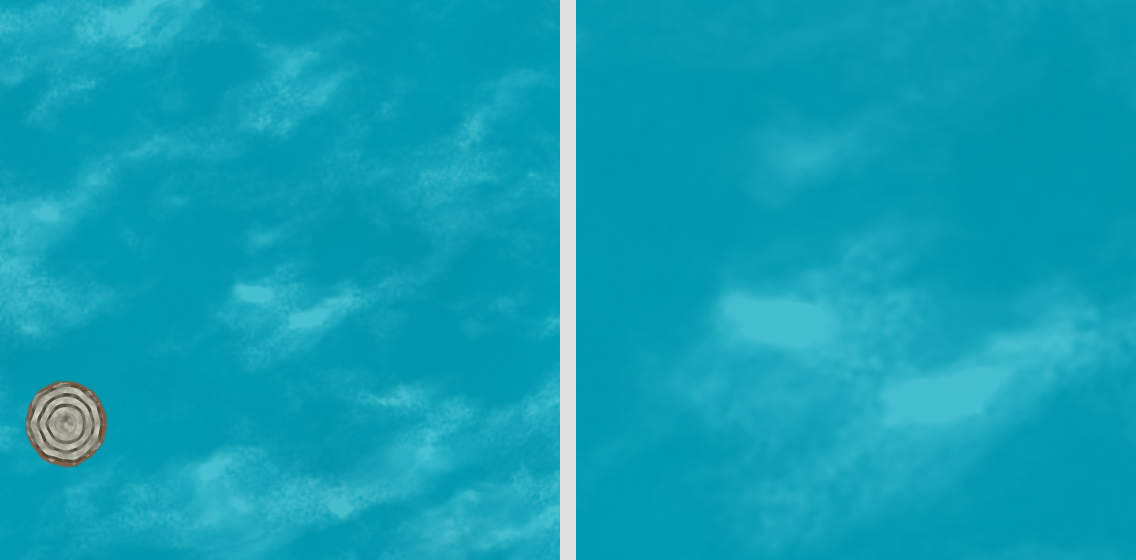
Left: the whole. Right: its middle third, enlarged.
A Shadertoy shader for this texture:

```glsl
// Turquoise water-like cloth with soft slanted wisps and one ringed stone disc
#define DEEP vec3(0.004, 0.596, 0.688)
#define PALE vec3(0.265, 0.745, 0.810)
#define STONE vec3(0.70, 0.70, 0.64)
#define GROOVE vec3(0.29, 0.28, 0.23)
#define RUST vec3(0.44, 0.26, 0.17)
#define WISP_SCALE vec2(5.0, 10.5)
#define WISP_TILT 0.36
#define WISP_RANGE vec2(0.40, 0.92)
#define GRAIN 0.55
#define DISC_CENTER vec2(0.118, 0.243)
#define DISC_RADIUS 0.074
#define RING_COUNT 4.5

float hash(vec2 p) {
    vec3 q = fract(p.xyx * 0.1031);
    q += dot(q, q.yzx + 33.33);
    return fract((q.x + q.y) * q.z);
}

float noise(vec2 p) {
    vec2 cell = floor(p), f = fract(p);
    f = f * f * (3.0 - 2.0 * f);
    float low = mix(hash(cell), hash(cell + vec2(1, 0)), f.x);
    float high = mix(hash(cell + vec2(0, 1)), hash(cell + vec2(1, 1)), f.x);
    return mix(low, high, f.y);
}

mat2 turn(float a) {
    return mat2(cos(a), -sin(a), sin(a), cos(a));
}

float fbm(vec2 p) {
    float sum = 0.0, weight = 0.5;
    for (int i = 0; i < 5; i++) {
        sum += weight * noise(p);
        p = turn(0.45) * p * 2.03 + 17.3;
        weight *= 0.5;
    }
    return sum / 0.96875;
}

// Warped, stretched clouds with small dabs and patches of fine speckle
vec3 cloth(vec2 uv) {
    vec2 p = turn(WISP_TILT) * uv;
    vec2 warp = vec2(fbm(p * 8.0 + 3.1), fbm(p * 8.0 + 41.7)) - 0.5;
    float cloud = fbm((p + 0.08 * warp) * WISP_SCALE + vec2(11.0, 6.0));
    float dabs = fbm((uv + 0.05 * warp) * vec2(13.0, 19.0) + 57.0);
    float wisp = smoothstep(WISP_RANGE.x, WISP_RANGE.y, cloud);
    wisp += 0.75 * smoothstep(0.50, 0.85, dabs) * (0.35 + wisp);

    // Two crossed grains, strongest along the paler patches
    float speckle = noise(uv * vec2(150.0, 135.0)) + noise(turn(0.6) * uv * vec2(170.0, 200.0) + 9.0) - 1.0;
    float patches = smoothstep(0.3, 0.6, fbm(uv * 12.0 + 83.0));
    wisp += GRAIN * speckle * (0.05 + patches * min(wisp, 0.5));
    float shade = 0.965 + 0.07 * fbm(uv * 5.0 + 70.0);
    return mix(DEEP, PALE, clamp(wisp, -0.1, 1.0)) * shade;
}

// Concentric grooves, worn patches and a rusty broken rim
vec3 disc(vec2 d, float r) {
    float wear = fbm(d * 75.0 + 20.0);
    float wobble = 0.06 * (noise(d * 45.0 + 5.0) - 0.5);
    float wave = 0.5 + 0.5 * cos(6.2832 * RING_COUNT * (r + wobble));
    float groove = smoothstep(0.5, 0.95, wave) * smoothstep(0.2, 0.35, r);
    vec3 color = STONE * (0.64 + 0.68 * wear);
    color = mix(color, GROOVE, clamp(groove * (1.9 * wear - 0.2), 0.0, 1.0));
    color *= 1.0 - 0.4 * smoothstep(0.35, 0.0, r) * noise(d * 160.0);
    float rim = smoothstep(0.90, 0.97, r + 0.3 * (wear - 0.5));
    return mix(color, RUST, rim * 0.8);
}

void mainImage(out vec4 fragColor, in vec2 fragCoord) {
    float size = min(iResolution.x, iResolution.y);
    vec2 uv = fragCoord / size;
    vec3 color = cloth(uv);

    vec2 d = uv - DISC_CENTER;
    float edge = 1.0 + 0.06 * (noise(d * 60.0 + 30.0) - 0.5);
    float r = length(d * vec2(1.03, 0.97)) / (DISC_RADIUS * edge);
    float soft = 1.2 / (size * DISC_RADIUS) + 0.015;
    color = mix(color, disc(d, r), 1.0 - smoothstep(1.0 - soft, 1.0 + soft, r));

    fragColor = vec4(color, 1.0);
}
```
